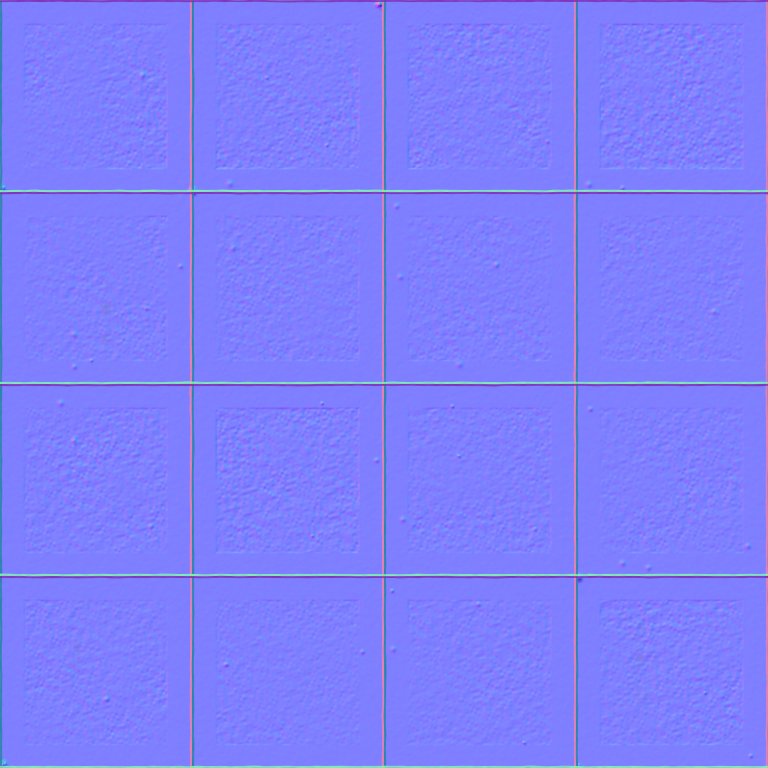
This texture map is drawn by a WebGL 2 fragment shader. Its source:

```glsl
#version 300 es
precision highp float;
// Tangent-space normal map of square stone tiles with narrow grooves.
// Each tile has a recessed, grainy panel; a height field gives the normals,
// and the groove walls are laid over them as four facing colours.

uniform vec2 u_resolution;
out vec4 fragColor;

// Layout, in canvas units unless noted
const float TILES = 4.0;
const vec2  PANEL_HALF = vec2(0.371, 0.375);  // fraction of a tile
const float PANEL_EDGE = 0.007;               // fraction of a tile
const float PANEL_DEPTH = 0.00022;
const float GROOVE_HALF = 0.0027;
const float GROOVE_WOBBLE = 0.0007;

// Surface relief
const float GRAIN_FREQ = 125.0;
const float GRAIN_HEIGHT = 0.00115;
const float BORDER_ROUGHNESS = 0.16;
const float PIT_CELLS = 18.0;
const float PIT_CHANCE = 0.14;
const float PIT_DEPTH = 0.0011;
const float CHIP_DEPTH = 0.004;
const float SAMPLE_STEP = 0.0011;
const vec2  BASE_TILT = vec2(-0.008, -0.004);

// Groove walls and stains
const vec3 WALL_LEFT  = vec3(0.93, 0.50, 0.68);
const vec3 WALL_RIGHT = vec3(0.16, 0.52, 0.66);
const vec3 WALL_UPPER = vec3(0.50, 0.94, 0.70);
const vec3 WALL_LOWER = vec3(0.50, 0.20, 0.73);
const vec3 STAIN = vec3(0.47, 0.48, 0.83);
const float STAIN_CHANCE = 0.3;

// Integer hash of a lattice cell, 0 to 1
float hash(vec2 cell, uint seed) {
    uvec2 k = uvec2(ivec2(cell) + 4096);
    uint h = k.x * 1597u + k.y * 51749u + seed * 7919u;
    h = (h ^ (h >> 15u)) * 739391u;
    h = (h ^ (h >> 13u)) * 912271u;
    return float((h ^ (h >> 16u)) & 65535u) / 65535.0;
}

float noise(vec2 p, uint seed) {
    vec2 i = floor(p), f = fract(p);
    f = f * f * (3.0 - 2.0 * f);
    return mix(mix(hash(i, seed), hash(i + vec2(1, 0), seed), f.x),
               mix(hash(i + vec2(0, 1), seed), hash(i + vec2(1, 1), seed), f.x), f.y);
}

float grain(vec2 p) {
    const mat2 turn = mat2(0.8, 0.6, -0.6, 0.8);
    vec2 q = turn * p * GRAIN_FREQ;
    return noise(q, 1u) * 0.5 + noise(turn * q * 2.03, 2u) * 0.5;
}

// Sparse round pits, one candidate per cell
float pits(vec2 p) {
    vec2 cell = floor(p * PIT_CELLS);
    vec2 centre = cell + 0.15 + 0.7 * vec2(hash(cell, 3u), hash(cell, 4u));
    float radius = mix(0.0018, 0.0038, hash(cell, 5u));
    float d = length(p - centre / PIT_CELLS) / radius;
    return step(hash(cell, 6u), PIT_CHANCE) * exp(-d * d);
}

// Ragged chips beside some groove crossings
float chips(vec2 p) {
    vec2 crossing = round(p * TILES);
    vec2 offset = (vec2(hash(crossing, 7u), hash(crossing, 8u)) - 0.5) * 0.016;
    float d = length(p - crossing / TILES - offset) / 0.0038;
    d += 0.6 * (noise(p * 350.0, 9u) - 0.5);
    return step(0.5, hash(crossing, 10u)) * exp(-d * d);
}

float height(vec2 p) {
    vec2 tile = floor(p * TILES);
    vec2 box = abs(fract(p * TILES) - 0.5) - PANEL_HALF;
    float panel = 1.0 - smoothstep(-PANEL_EDGE, PANEL_EDGE, max(box.x, box.y));
    float patches = mix(0.5, 1.3, noise(p * 19.0, 11u));
    float roughness = mix(0.45, 1.15, hash(tile, 12u)) * patches;
    float relief = grain(p) * mix(BORDER_ROUGHNESS, roughness, panel);
    return GRAIN_HEIGHT * relief - PANEL_DEPTH * panel
         - PIT_DEPTH * pits(p) - CHIP_DEPTH * chips(p);
}

// Coverage of a wall from the groove centre outwards
float wall(float d, float width, float aa) {
    return smoothstep(-aa, aa, d) * (1.0 - smoothstep(width - aa, width + aa, d));
}

void main() {
    vec2 p = gl_FragCoord.xy / u_resolution;
    float aa = 0.6 / min(u_resolution.x, u_resolution.y);

    // Normal from the height field, with green pointing down the canvas
    float h = height(p);
    vec2 slope = vec2(height(p + vec2(SAMPLE_STEP, 0)) - h,
                      height(p + vec2(0, SAMPLE_STEP)) - h) / SAMPLE_STEP;
    vec3 normal = normalize(vec3(slope * vec2(-1, 1) + BASE_TILT, 1.0));
    vec3 color = normal * 0.5 + 0.5;

    // Faint upright stains on a few tiles
    vec2 tile = floor(p * TILES), local = fract(p * TILES);
    vec2 spot = 0.25 + 0.5 * vec2(hash(tile, 13u), hash(tile, 14u));
    vec2 reach = (local - spot) / vec2(0.025, 0.17);
    float stain = exp(-dot(reach, reach)) * smoothstep(0.35, 0.8, noise(p * vec2(170, 70), 15u));
    color = mix(color, STAIN, 0.6 * stain * step(hash(tile, 16u), STAIN_CHANCE));

    // Groove walls, slightly uneven in line, width and strength
    vec2 d = p - round(p * TILES) / TILES;
    d += GROOVE_WOBBLE * (vec2(noise(p * vec2(4, 45), 17u), noise(p * vec2(45, 4), 18u)) - 0.5);
    float width = GROOVE_HALF * mix(0.85, 1.15, noise(p * 90.0, 19u));
    float strength = mix(0.78, 1.0, noise(p * 160.0, 20u));
    color = mix(color, WALL_LEFT, strength * wall(-d.x, width, aa));
    color = mix(color, WALL_RIGHT, strength * wall(d.x, width, aa));
    color = mix(color, WALL_LOWER, strength * wall(-d.y, width, aa));
    color = mix(color, WALL_UPPER, strength * wall(d.y, width, aa));
    fragColor = vec4(color, 1.0);
}
```
